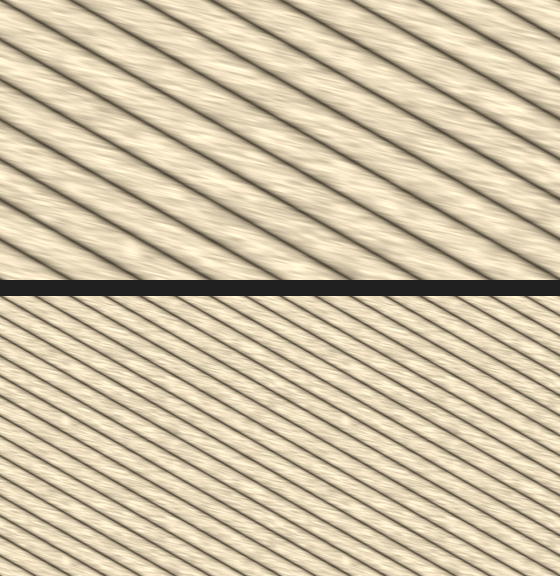
Top, the tile; bottom, the same tile 2 across and 2 down.
Reproduce this pattern procedurally as a Shadertoy shader.

```glsl
float hash(vec2 p) {
    vec3 q = fract(p.xyx * vec3(0.1031, 0.1030, 0.0973));
    q += dot(q, q.yzx + 33.33);
    return fract((q.x + q.y) * q.z);
}

// Lattice value, wrapped on the sheared canvas:
// one canvas width moves by (cells.x, shear), one height by cells.y.
float lattice(vec2 cell, vec2 cells, float shear) {
    float wraps = floor((cell.x + 0.5) / cells.x);
    cell -= wraps * vec2(cells.x, shear);
    cell.y = mod(cell.y, cells.y);
    return hash(cell + cells);
}

// Smooth noise stretched along a shallow diagonal
float fibres(vec2 uv, vec2 cells, float shear) {
    vec2 p = vec2(uv.x * cells.x, uv.y * cells.y + uv.x * shear);
    vec2 i = floor(p), f = fract(p);
    f = f * f * (3.0 - 2.0 * f);
    float low = mix(lattice(i, cells, shear), lattice(i + vec2(1, 0), cells, shear), f.x);
    float high = mix(lattice(i + vec2(0, 1), cells, shear), lattice(i + vec2(1, 1), cells, shear), f.x);
    return mix(low, high, f.y);
}

void mainImage(out vec4 fragColor, in vec2 fragCoord) {
    vec2 uv = fragCoord / iResolution.xy;

    // Diagonal strands: 8 across, 7 down
    float phase = 8.0 * uv.x + 7.0 * uv.y - 0.015;
    float groove = abs(fract(phase + 0.5) - 0.5);
    groove = sqrt(groove * groove + 0.0001);
    float shade = 1.0 - 0.74 * exp(-groove / 0.088);

    // Fine fibres in three sizes
    float grain = 0.45 * fibres(uv, vec2(26, 100), 46.0)
                + 0.40 * fibres(uv, vec2(38, 170), 80.0)
                + 0.15 * fibres(uv, vec2(60, 230), 104.0);
    shade *= 1.0 + 0.38 * (grain - 0.5);

    // Shadows turn slightly warmer than the cream strands
    vec3 cream = vec3(0.955, 0.893, 0.772);
    vec3 color = cream * pow(vec3(shade), vec3(1.0, 1.04, 1.1));
    fragColor = vec4(clamp(color, 0.0, 1.0), 1.0);
}
```
